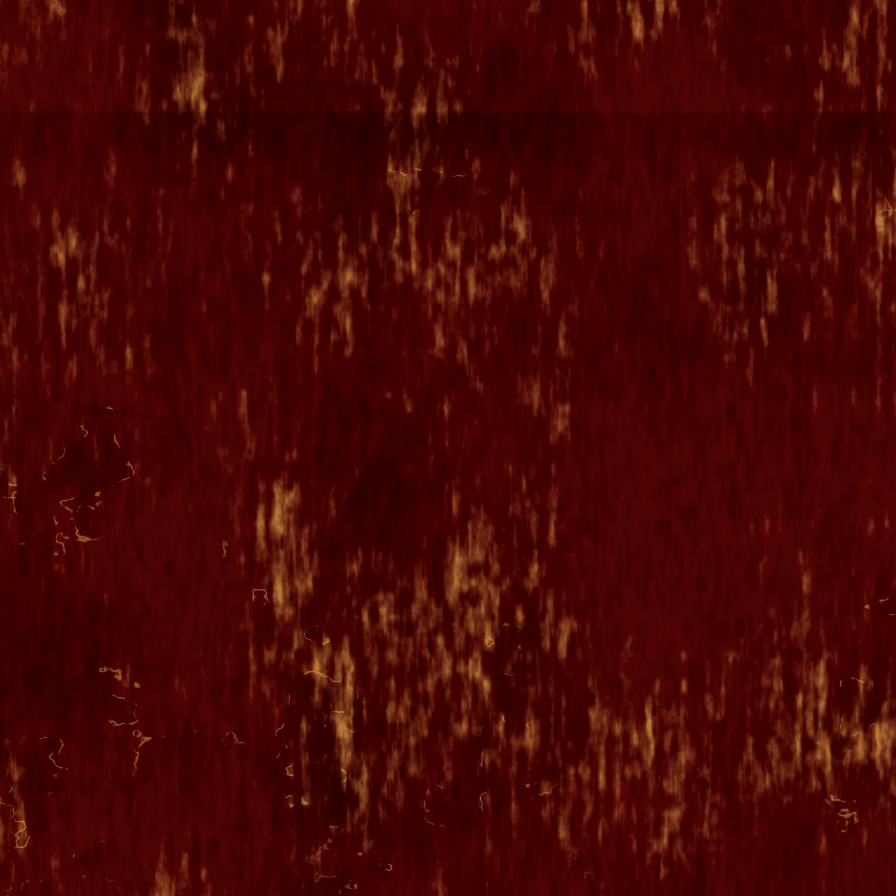
Write a Shadertoy shader that draws this texture.

```glsl
float hash(vec2 p) {
    vec3 q = fract(p.xyx * 0.1031);
    q += dot(q, q.yzx + 33.33);
    return fract((q.x + q.y) * q.z);
}

float valueNoise(vec2 p) {
    vec2 cell = floor(p), f = fract(p);
    f = f * f * (3.0 - 2.0 * f);
    float low = mix(hash(cell), hash(cell + vec2(1, 0)), f.x);
    float high = mix(hash(cell + vec2(0, 1)), hash(cell + vec2(1, 1)), f.x);
    return mix(low, high, f.y);
}

// Layered noise, centred on zero
float fbm(vec2 p, int octaves) {
    float sum = 0.0, weight = 0.5, total = 0.0;
    for (int i = 0; i < octaves; i++) {
        sum += weight * valueNoise(p);
        total += weight;
        weight *= 0.5;
        p = p * 2.0 + vec2(17.3, 41.7);
    }
    return sum / total - 0.5;
}

float blotch(vec2 uv, vec2 centre, vec2 size) {
    vec2 d = (uv - centre) / size;
    return exp(-dot(d, d));
}

void mainImage(out vec4 fragColor, in vec2 fragCoord) {
    vec2 uv = fragCoord / iResolution.xy;

    // Noise at each scale: clouds, brushed streaks, fine grain
    float cloud = fbm(uv * vec2(6.0, 5.0) + 3.7, 5);
    float patches = fbm(uv * vec2(8.0, 5.5) + 61.2, 5);
    float streak = fbm(uv * vec2(110.0, 16.0) + 9.1, 3);
    float grain = fbm(uv * vec2(95.0, 62.0) + 27.4, 3);
    float weave = fbm(uv * vec2(190.0, 45.0) + 83.6, 2);

    // Dark horizontal band with a crisp upper edge
    float edge = 0.875 + 0.004 * grain;
    float band = smoothstep(0.79, 0.85, uv.y) * (1.0 - smoothstep(edge - 0.004, edge + 0.004, uv.y));

    // Pits, with broken bright rims in the damaged regions
    float pits = fbm(uv * vec2(13.0, 16.0) + 140.5, 5);
    float damage = smoothstep(0.0, 0.12, fbm(uv * 4.0 + 205.0, 3) + 0.25 * blotch(uv, vec2(0.1, 0.37), vec2(0.14, 0.2)) - 0.06);
    float pitShade = smoothstep(0.08, 0.2, pits) * (0.35 + 0.65 * damage);
    float rim = 1.0 - smoothstep(0.0, 0.014, abs(pits - 0.12));
    rim *= damage * smoothstep(0.02, 0.14, grain + 0.3 * streak);

    // Deep red ground
    float red = 0.264 + 0.14 * cloud + 0.08 * streak + 0.07 * grain + 0.08 * weave;
    red -= 0.04 * band + 0.035 * pitShade;
    red = clamp(red, 0.15, 0.325);
    vec3 ground = vec3(red, vec2(0.012) * smoothstep(0.255, 0.3, red));

    // Larger worn areas
    float wear = blotch(uv, vec2(0.02, 0.97), vec2(0.07, 0.09));
    wear += 0.9 * blotch(uv, vec2(0.3, 0.42), vec2(0.035, 0.06));
    wear += 0.7 * blotch(uv, vec2(0.94, 0.27), vec2(0.09, 0.13));
    wear += 0.5 * blotch(uv, vec2(0.38, 0.15), vec2(0.03, 0.07));

    // Ochre flecks where patch, streak and grain add up
    float exposed = 1.1 * patches + 0.75 * streak + 0.6 * grain + 0.25 * weave;
    exposed += 0.3 * wear - 0.12 * band - 0.1 * pitShade;
    float excess = max(exposed - 0.15, 0.0);
    float ochre = 0.8 * excess + 2.0 * excess * excess + 0.6 * rim;
    vec3 color = mix(ground, vec3(0.78, 0.54, 0.24), min(ochre, 0.85));

    fragColor = vec4(color, 1.0);
}
```
